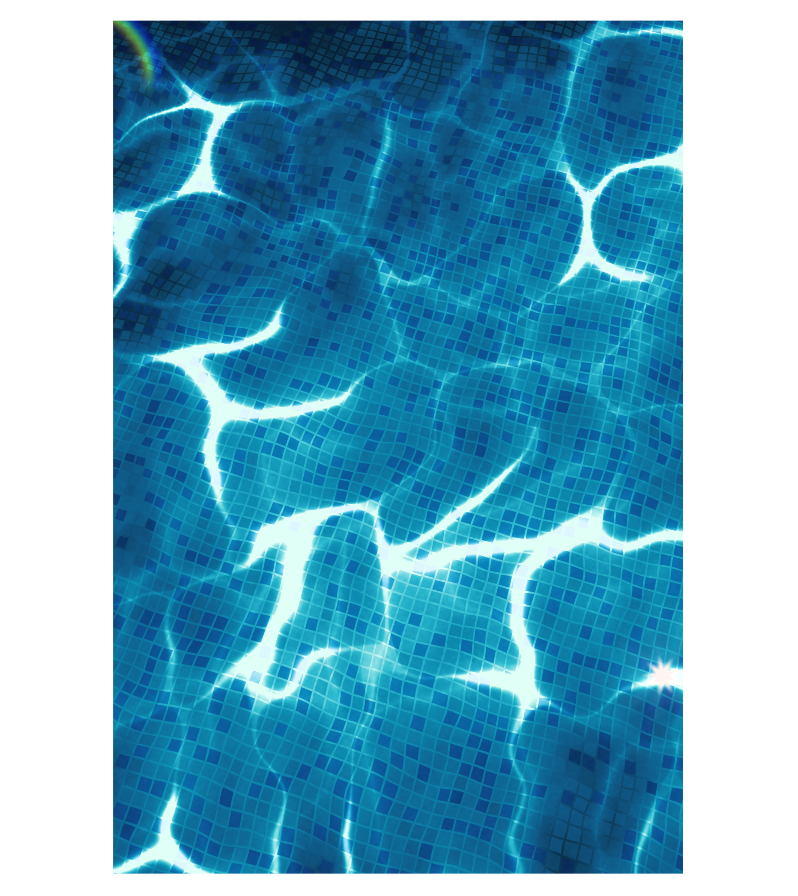
Give the GLSL for this texture, as a Shadertoy shader.

```glsl
float hash(vec2 p) {
    return fract(sin(dot(p, vec2(127.1, 311.7))) * 43758.5453);
}

vec2 hash2(vec2 p) {
    return vec2(hash(p), hash(p + 57.3));
}

float noise(vec2 p) {
    vec2 i = floor(p), f = fract(p);
    f = f * f * (3.0 - 2.0 * f);
    return mix(mix(hash(i), hash(i + vec2(1, 0)), f.x),
               mix(hash(i + vec2(0, 1)), hash(i + 1.0), f.x), f.y);
}

float fbm(vec2 p) {
    float sum = 0.0, amp = 0.5;
    for (int i = 0; i < 4; i++) {
        sum += amp * noise(p);
        p = mat2(1.6, 1.2, -1.2, 1.6) * p + 7.1;
        amp *= 0.5;
    }
    return sum / 0.94;
}

vec2 wobble(vec2 p) {
    return vec2(noise(p), noise(p + 31.7)) - 0.5;
}

// Distance to the cell borders, blended so that junctions thicken
float cellBorder(vec2 q) {
    vec2 base = floor(q), f = fract(q), nearCell, nearest;
    float best = 9.0;
    for (int y = -1; y <= 1; y++)
    for (int x = -1; x <= 1; x++) {
        vec2 cell = vec2(x, y);
        vec2 r = cell + 0.1 + 0.8 * hash2(base + cell) - f;
        if (dot(r, r) < best) {
            best = dot(r, r);
            nearest = r;
            nearCell = cell;
        }
    }
    float sum = 0.0;
    for (int y = -2; y <= 2; y++)
    for (int x = -2; x <= 2; x++) {
        vec2 cell = nearCell + vec2(x, y);
        vec2 r = cell + 0.1 + 0.8 * hash2(base + cell) - f;
        if (x != 0 || y != 0)
            sum += exp(-18.0 * dot(0.5 * (r + nearest), normalize(r - nearest)));
    }
    return max(-log(sum) / 18.0, 0.0);
}

// Deep blue through cyan to white
vec3 waterRamp(float light) {
    vec3 col = mix(vec3(0.03, 0.13, 0.21), vec3(0.05, 0.24, 0.36), clamp(light, 0.0, 1.0));
    col = mix(col, vec3(0.06, 0.33, 0.51), clamp(light - 1.0, 0.0, 1.0));
    col = mix(col, vec3(0.05, 0.44, 0.61), clamp(light - 2.0, 0.0, 1.0));
    col = mix(col, vec3(0.05, 0.56, 0.70), clamp(light - 3.0, 0.0, 1.0));
    col = mix(col, vec3(0.18, 0.74, 0.82), clamp(light - 4.0, 0.0, 1.0));
    return mix(col, vec3(0.88, 1.0, 0.97), clamp((light - 5.0) / 1.6, 0.0, 1.0));
}

void mainImage(out vec4 fragColor, in vec2 fragCoord) {
    vec2 p = (fragCoord - 0.5 * iResolution.xy) / iResolution.y;
    float shade = smoothstep(0.05, 0.5, dot(p, vec2(-0.75, 0.75)));

    // Broad light and shadow
    float light = 2.0 + 3.2 * (fbm(vec2(p.x - 0.4 * p.y, 0.7 * p.y) * 8.0) - 0.5);
    vec2 c = p - vec2(0.03, 0.02);
    light += 1.3 * exp(-9.0 * dot(c, c)) - 1.2 * shade;
    light -= 0.8 * smoothstep(0.38, 0.5, abs(p.y));

    // Caustic web: long leaning cells below, small ones above
    vec2 q = vec2((p.x - 0.3 * p.y) * 6.5, p.y * (6.0 + 2.5 * p.y));
    q += 0.75 * wobble(p * 7.0) + 0.2 * wobble(p * 21.0);
    float d = cellBorder(q + vec2(3.3, 8.6));
    float strength = smoothstep(0.35, 0.8, noise(p * 9.0 + 3.0));
    float width = 0.014 + 0.036 * strength;
    light += exp(-d * 7.0) * (0.6 + 1.3 * strength);
    light += exp(-d * d / (width * width)) * (0.6 + 3.6 * strength);

    // Fainter second web
    float faint = cellBorder(q * 1.25 + 0.5 * wobble(p * 11.0) + 41.0);
    light += 1.3 * exp(-faint * 11.0) * noise(p * 8.0 + 19.0);

    // Mosaic floor, receding upward and bent by ripples
    vec2 t = p + (0.012 + 0.018 * shade) * wobble(p * 13.0) + 0.004 * wobble(p * 34.0);
    t = vec2(dot(t, vec2(0.956, -0.292)), dot(t, vec2(0.292, 0.956)));
    t *= 80.0 / (1.05 - 0.4 * p.y);
    vec2 f = abs(fract(t) - 0.5);
    float edge = 0.5 - max(f.x, f.y);
    float aa = 0.5 * length(fwidth(t));
    float grout = 1.0 - smoothstep(0.03, 0.05 + aa, edge);
    float tile = hash(floor(t));
    float lit = smoothstep(1.2, 2.6, light);
    light += mix(0.3 - 1.1 * tile * tile, mix(-0.8, 0.75, lit), grout);
    light += 0.25 * (noise(p * 300.0) - 0.5);
    vec3 col = waterRamp(light);
    col += vec3(-0.01, -0.03, 0.04) * step(0.7, tile) * (1.0 - grout);

    // Prismatic arc in the upper corner
    float arc = length(p - vec2(-0.36, 0.41)) - 0.085;
    vec3 bands = exp(-pow((arc + vec3(0.006, 0.003, -0.005)) / 0.007, vec3(2.0)));
    col += vec3(0.3, 0.5, 0.35) * bands * smoothstep(0.39, 0.43, p.y);

    // Sun glint
    vec2 g = p - vec2(0.294, -0.254);
    float ray = length(g) * (1.0 + 0.2 * cos(9.0 * atan(g.y, g.x)));
    col += vec3(0.25, 0.2, 0.2) * exp(-ray * 60.0);
    col = mix(col, vec3(1.0, 0.96, 0.94), 1.0 - smoothstep(0.007, 0.02, ray));

    // White margin around the panel
    vec2 box = abs(p - vec2(-0.001, 0.001)) - vec2(0.318, 0.476);
    float px = 1.0 / iResolution.y;
    float margin = smoothstep(-0.5 * px, 0.5 * px, max(box.x, box.y));
    fragColor = vec4(mix(clamp(col, 0.0, 1.0), vec3(1.0), margin), 1.0);
}
```
